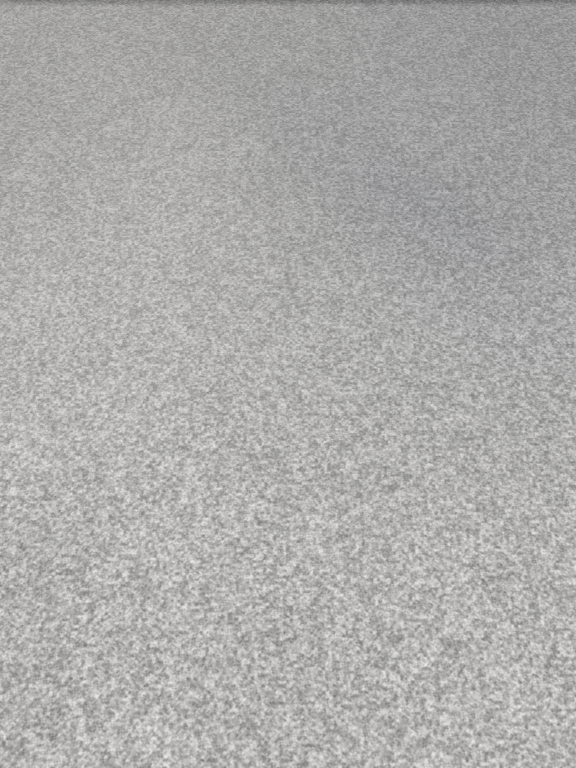
Write a Shadertoy shader that draws this texture.

```glsl
// Short-pile grey carpet seen at a slant, its speckle shrinking towards the far end.
// Floor coordinates from a perspective divide feed layered value noise for the fibres;
// broad gradients, soft shadows and faint smudges shade it.

const float RECESSION     = 0.42;   // how much the grain shrinks at the far end
const float TUFT_FREQ     = 205.0;  // tufts per canvas height at the near edge
const float FIBRE_FREQ    = 390.0;
const float CLUMP_FREQ    = 75.0;
const float NEAR_CONTRAST = 0.42;
const float FAR_CONTRAST  = 0.21;
const float NEAR_LIGHT    = 0.700;
const float FAR_LIGHT     = 0.645;
const float SIDE_SHADOW   = 0.045;
const float MOTTLE        = 0.035;
const float EDGE_HEIGHT   = 0.010;  // dark strip along the far edge
const float EDGE_DARKNESS = 0.13;
const vec3  WARM_TINT     = vec3(1.004, 1.001, 0.990);
const vec3  COOL_TINT     = vec3(0.995, 0.998, 1.012);

// Integer hash of a lattice cell, 0 to 1
float hash(vec2 cell) {
    uvec2 q = uvec2(ivec2(cell)) * uvec2(1597334u, 3812015u);
    uint n = (q.x ^ q.y) * 747796u + 289133u;
    n = ((n >> ((n >> 28u) + 4u)) ^ n) * 277803u;
    n ^= n >> 15u;
    n *= 739981u;
    n ^= n >> 13u;
    return float(n & 65535u) / 65535.0;
}

// Smooth value noise centred on zero
float noise(vec2 p) {
    vec2 cell = floor(p);
    vec2 f = p - cell;
    f = f * f * (3.0 - 2.0 * f);
    float low  = mix(hash(cell), hash(cell + vec2(1, 0)), f.x);
    float high = mix(hash(cell + vec2(0, 1)), hash(cell + vec2(1, 1)), f.x);
    return mix(low, high, f.y) - 0.5;
}

// Broad noise for uneven light and wear
float mottle(vec2 p) {
    float sum = 0.0;
    float weight = 0.5;
    for (int i = 0; i < 3; i++) {
        sum += weight * noise(p);
        p = mat2(1.6, 1.2, -1.2, 1.6) * p + 17.0;
        weight *= 0.5;
    }
    return sum;
}

// Soft round spot, stretched by its radii
float smudge(vec2 p, vec2 centre, vec2 radii) {
    vec2 d = (p - centre) / radii;
    return exp(-dot(d, d));
}

void mainImage(out vec4 fragColor, in vec2 fragCoord) {
    vec2 p = fragCoord / iResolution.y;
    float aspect = iResolution.x / iResolution.y;
    float side = p.x / aspect;

    // Perspective floor: rows pack together with distance
    float nearness = 1.0 - RECESSION * p.y;
    vec2 ground = vec2(p.x - 0.5 * aspect, p.y) / nearness + 4.0;

    // Pile: tufts, fine fibres and loose clumps
    mat2 turn = mat2(0.8, 0.6, -0.6, 0.8);
    float grain = 0.60 * noise(ground * TUFT_FREQ)
                + 0.42 * noise(turn * ground * FIBRE_FREQ)
                + 0.13 * noise(turn * ground * CLUMP_FREQ);
    float contrast = mix(NEAR_CONTRAST, FAR_CONTRAST, smoothstep(0.1, 1.0, p.y));

    // Light falling off towards the far right
    float light = mix(NEAR_LIGHT, FAR_LIGHT, smoothstep(0.45, 1.0, p.y));
    float shadow = smoothstep(0.25, 0.95, side) * smoothstep(0.25, 0.75, p.y);
    light -= SIDE_SHADOW * shadow;
    light += MOTTLE * mottle(p * vec2(5.0, 7.0) + 9.0);

    // Slanting shadow band and small worn spots
    vec2 slant = turn * (p - vec2(0.50, 0.76));
    float band = smudge(slant, vec2(0.0), vec2(0.22, 0.06));
    light -= 0.020 * band;
    light -= 0.055 * smudge(p, vec2(0.650, 0.250), vec2(0.018, 0.016));
    light -= 0.025 * smudge(p, vec2(0.065, 0.130), vec2(0.030, 0.022));
    light += 0.015 * smudge(p, vec2(0.10, 0.60), vec2(0.20, 0.22));

    // Far edge strip
    float edge = smoothstep(1.0 - EDGE_HEIGHT, 1.0, p.y);
    light -= EDGE_DARKNESS * edge;

    vec3 tint = mix(WARM_TINT, COOL_TINT, clamp(0.6 * shadow + 0.4 * band, 0.0, 1.0));
    fragColor = vec4(clamp((light + contrast * grain) * tint, 0.0, 1.0), 1.0);
}
```
